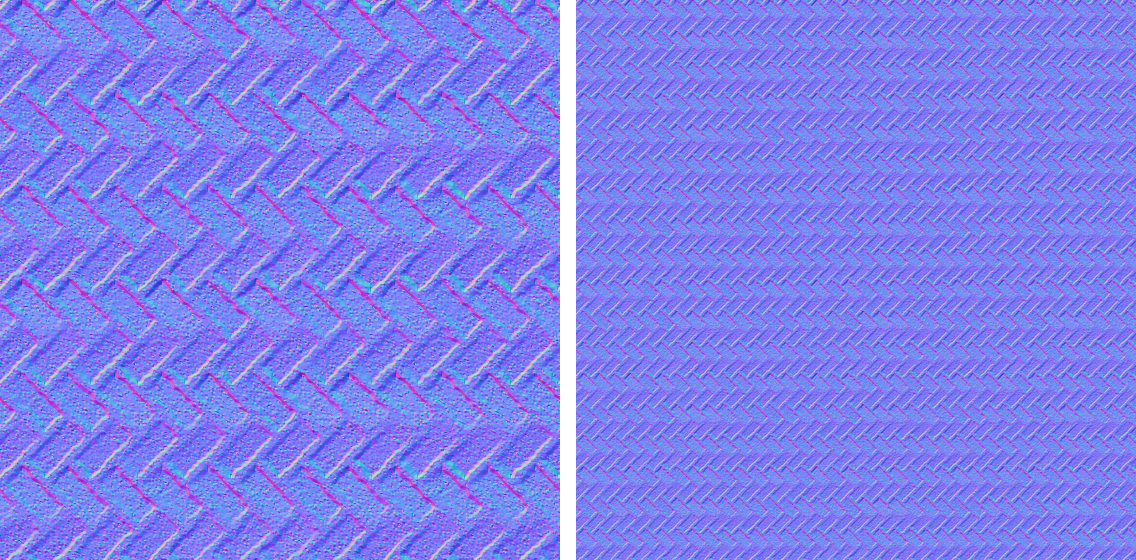
Left, the tile; right, the same tile 3 across and 3 down.
This texture map is drawn by a Shadertoy shader. Its source:

```glsl
// Tangent-space normal map of worn herringbone brick paving, laid diagonally.

const float BRICKS_ACROSS = 12.0;             // zigzag repeats per canvas width
const vec2  WEAR_PERIOD = vec2(12.0, 6.0);    // wear wraps after this many units
const float DIAGONAL_PERIOD = 6.0;            // the same wrap along both diagonals
const vec2  LATTICE = vec2(1.0, 2.0);         // spacing of bricks of one direction
const vec2  LAYOUT_ORIGIN = vec2(0.70, 1.396);
const vec2  BRICK_HALF = vec2(0.7071, 0.3536);
const float JOINT_HALF = 0.035;
const float CORNER_RADIUS = 0.10;
const float STEEP_BEVEL = 0.075;              // on sides facing right
const float GENTLE_BEVEL = 0.15;              // on sides facing left
const float BRICK_HEIGHT = 0.056;
const float PILLOW = 0.03;
const vec2  FALLING_TILT = vec2(0.06, 0.075);
const vec2  RISING_TILT = vec2(0.02, -0.065);
const float TILT_VARIATION = 0.09;
const vec2  FINE_SCALE = vec2(13.0, 9.0);
const vec2  COARSE_SCALE = vec2(5.0, 3.0);
const vec2  PIT_SCALE = vec2(4.0, 2.0);
const float FINE_GRAIN = 0.042;
const float COARSE_GRAIN = 0.016;
const float PIT_DEPTH = 0.026;
const float PIT_SHARE = 0.22;
const float BLUE_GAIN = 0.975;
const float SLOPE_STEP = 0.02;
const float TAU = 6.2831853;

vec2 hash2(vec2 c) {
    vec3 a = fract(c.xyx * vec3(0.1031, 0.1030, 0.0973));
    a += dot(a, a.yzx + 33.33);
    return fract((a.xx + a.yz) * a.zy);
}

// Wrapping cellular noise: x = distance to nearest point, y = its random value.
vec2 cellular(vec2 p, vec2 period) {
    vec2 base = floor(p);
    vec2 nearest = vec2(9.0, 0.0);
    for (int j = -1; j <= 1; j++)
    for (int i = -1; i <= 1; i++) {
        vec2 cell = base + vec2(i, j);
        vec2 rnd = hash2(mod(cell, period) + 0.5);
        float dist = length(cell + rnd - p);
        if (dist < nearest.x) nearest = vec2(dist, fract(rnd.x * 17.0 + rnd.y * 31.0));
    }
    return nearest;
}

// Sine whose whole-number wave counts keep it seamless.
float wave(vec2 p, vec2 counts) {
    return sin(TAU / 6.0 * dot(p, counts));
}

float roundedBox(vec2 p, vec2 halfSize, float radius) {
    vec2 q = abs(p) - halfSize + radius;
    return length(max(q, 0.0)) + min(max(q.x, q.y), 0.0) - radius;
}

// Height of all bricks of one direction; slant is -1 falling, +1 rising.
float brickLayer(vec2 p, float slant, vec2 origin, vec2 tilt, float ragged) {
    vec2 along = normalize(vec2(1.0, slant));
    vec2 across = normalize(vec2(1.0, -slant));
    vec2 middle = round((p - origin) / LATTICE);
    float height = 0.0;
    for (int i = -1; i <= 1; i++) {
        vec2 index = middle + vec2(i, 0);
        vec2 offset = p - origin - index * LATTICE;
        vec2 local = vec2(dot(offset, along), dot(offset, across));
        vec2 rnd = hash2(mod(index, WEAR_PERIOD / LATTICE) + 40.0 + 20.0 * slant);

        vec2 halfSize = BRICK_HALF - JOINT_HALF - 0.025 * rnd.yx;
        float d = roundedBox(local, halfSize, CORNER_RADIUS) + ragged;

        // Left-facing sides are worn flatter than right-facing ones
        vec2 inset = abs(local) - halfSize;
        float nearEnd = smoothstep(-0.05, 0.05, inset.x - inset.y);
        float side = mix(local.y, local.x, nearEnd);
        float bevel = mix(GENTLE_BEVEL, STEEP_BEVEL, smoothstep(-0.15, 0.15, side));
        float mask = 1.0 - smoothstep(-bevel, 0.0, d);

        vec2 lean = tilt + TILT_VARIATION * (rnd - 0.5);
        height += mask * (BRICK_HEIGHT + dot(lean, offset) - PILLOW * dot(local, local));
    }
    return height;
}

float surfaceHeight(vec2 p) {
    vec2 diagonal = vec2(p.x + p.y, p.x - p.y);
    vec2 fine = cellular(diagonal * FINE_SCALE, DIAGONAL_PERIOD * FINE_SCALE);
    vec2 coarse = cellular(diagonal * COARSE_SCALE, DIAGONAL_PERIOD * COARSE_SCALE);
    vec2 pit = cellular(diagonal * PIT_SCALE, DIAGONAL_PERIOD * PIT_SCALE);

    // Ragged edges
    float speck = (fine.y - 0.5) * (1.0 - smoothstep(0.0, 0.65, fine.x));
    float ragged = 0.012 * wave(p, vec2(7, 4)) + 0.010 * wave(p, vec2(13, -11))
                 + 0.05 * (coarse.x - 0.5) + 0.03 * speck;

    // Two interleaved brick directions
    float height = brickLayer(p, -1.0, LAYOUT_ORIGIN, FALLING_TILT, ragged)
                 + brickLayer(p, 1.0, LAYOUT_ORIGIN + 0.5 * LATTICE, RISING_TILT, ragged);

    // Grain, rougher in some patches
    float roughness = 1.0 + 0.3 * wave(p, vec2(3, 2)) * wave(p, vec2(-2, 5));
    height += FINE_GRAIN * roughness * speck - COARSE_GRAIN * coarse.x * coarse.x;

    // Pits of varied size
    float pitRadius = 0.12 + 0.9 * pit.y;
    float pitMask = step(pit.y, PIT_SHARE) * (1.0 - smoothstep(0.04, pitRadius, pit.x));
    return height - PIT_DEPTH * pitMask;
}

void mainImage(out vec4 fragColor, in vec2 fragCoord) {
    vec2 p = fragCoord / iResolution.xy * BRICKS_ACROSS;
    float here = surfaceHeight(p);
    float right = surfaceHeight(p + vec2(SLOPE_STEP, 0.0));
    float above = surfaceHeight(p + vec2(0.0, SLOPE_STEP));
    vec2 slope = vec2(right - here, above - here) / SLOPE_STEP;

    // Green points down the canvas
    vec3 normal = normalize(vec3(-slope.x, slope.y, 1.0));
    vec3 color = 0.5 + 0.5 * normal;
    fragColor = vec4(color * vec3(1.0, 1.0, BLUE_GAIN), 1.0);
}
```
